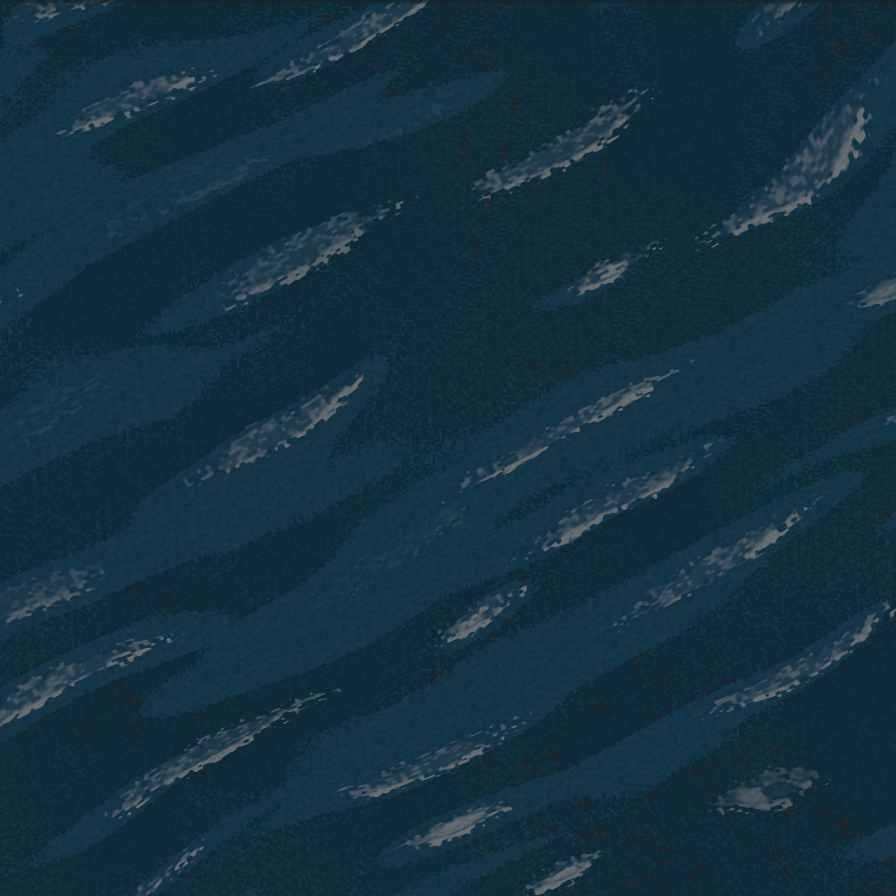
Write a WebGL 1 fragment shader that draws this texture.

```glsl
precision highp float;
// Dark night water: slanted, gently bent swell bands in two blues,
// with frayed lens-shaped glints scattered on a rotated grid.
// Each glint carries a pale lower rim and draws a band around it.
uniform vec2 u_resolution;

float hash(vec2 p) {
  return fract(sin(dot(p, vec2(127.1, 311.7))) * 43758.545);
}

float noise(vec2 p) {
  vec2 i = floor(p), f = fract(p);
  f = f * f * (3.0 - 2.0 * f);
  return mix(mix(hash(i), hash(i + vec2(1.0, 0.0)), f.x),
             mix(hash(i + vec2(0.0, 1.0)), hash(i + 1.0), f.x), f.y);
}

// Returns halo, body and pale highlight of the scattered glints.
vec3 glints(vec2 p, float grain, float patches) {
  vec2 cellSize = vec2(0.36, 0.13);
  vec2 home = floor(p / cellSize);
  vec3 sum = vec3(0.0);
  for (int j = -1; j <= 1; j++) {
    for (int i = -1; i <= 1; i++) {
      vec2 cell = home + vec2(float(i), float(j));
      vec2 jitter = vec2(hash(cell + 3.1), hash(cell + 17.7));
      vec2 d = p - (cell + 0.2 + 0.6 * jitter) * cellSize;
      float size = hash(cell + 41.3);
      float strength = smoothstep(0.05, 0.4, hash(cell + 71.9));
      vec2 halfSize = vec2(mix(0.035, 0.13, size), mix(0.011, 0.02, hash(cell + 93.2)));

      float halo = 1.0 - length(d / (halfSize * vec2(1.6, 1.0) + vec2(0.08, 0.022)));
      vec2 q = d / halfSize;
      float r = length(q);
      float body = smoothstep(0.0, 0.25, 1.0 - r + (grain - 0.5) * 0.8 + (patches - 0.5) * 0.5);

      // Long glints shine along the lower rim, short ones in the core.
      float rim = smoothstep(0.5, 0.75, r) * smoothstep(0.0, -0.35, q.y - 0.25 * q.x);
      float core = smoothstep(0.8, 0.3, r) * smoothstep(0.5, 0.2, size);
      float pale = max(rim, core) * smoothstep(0.25, 0.55, patches + (grain - 0.5) * 0.5);
      sum = max(sum, vec3(max(halo, 0.0), body * strength, body * pale * strength));
    }
  }
  return sum;
}

void main() {
  vec2 uv = gl_FragCoord.xy / min(u_resolution.x, u_resolution.y);

  // Axes along and across the swell, bent by slow noise.
  vec2 p = vec2(dot(uv, vec2(0.88, 0.47)), dot(uv, vec2(-0.47, 0.88)));
  p.y += 0.13 * (noise(uv * 2.8 + 5.0) - 0.5) + 0.016 * (noise(uv * 9.0) - 0.5);

  float grain = noise(p * vec2(170.0, 300.0));
  float fine = noise(uv * 380.0 + 11.0);
  float patches = noise(p * vec2(28.0, 70.0) + 8.0);
  vec3 glint = glints(p, grain, patches);

  // Narrow swell bands, tapering along their length
  float swell = 0.75 * noise(p * vec2(2.9, 16.0) + 31.0)
              + 0.25 * noise(p * vec2(7.0, 30.0) + 57.0);
  swell += 0.36 * smoothstep(0.0, 0.8, glint.x) + 0.04 * (fine - 0.5);
  float band = smoothstep(0.635, 0.675, swell);

  // Deep water with faint green patches and dark slanting flecks
  vec3 deep = mix(vec3(0.057, 0.168, 0.226), vec3(0.066, 0.188, 0.222),
                  smoothstep(0.5, 0.8, noise(uv * 7.0 + 2.0)) * fine);
  float fleckArea = smoothstep(0.45, 0.65, noise(uv * 5.0 + 23.0) + 0.15 * smoothstep(0.8, 1.0, uv.y));
  float fleck = smoothstep(0.70, 0.85, noise(p * vec2(110.0, 280.0) + 77.0)) * fleckArea;
  deep = mix(deep, vec3(0.115, 0.15, 0.165), 0.75 * fleck);

  // Woven blue speckle on the deep water, strongest near the bands
  vec3 blue = vec3(0.078, 0.208, 0.278);
  float weave = smoothstep(0.6, 0.85, fine) * smoothstep(0.4, 0.6, noise(uv * 13.0 + 40.0));
  deep = mix(deep, blue, weave * mix(0.35, 0.8, smoothstep(0.5, 0.63, swell)));

  vec3 color = mix(deep, blue + 0.02 * (grain - 0.5), band);
  color += 0.028 * (fine - 0.5);

  // Grey-blue glint bodies, then their pale rims and cores
  vec3 haze = mix(vec3(0.13, 0.235, 0.305), vec3(0.29, 0.35, 0.39),
                  smoothstep(0.42, 0.85, 0.65 * grain + 0.35 * patches));
  color = mix(color, haze, glint.y * (0.7 + 0.3 * grain));
  color = mix(color, vec3(0.43, 0.44, 0.45), glint.z * (0.7 + 0.3 * fine));

  // Thin dark line along the upper border
  float top = u_resolution.y / min(u_resolution.x, u_resolution.y) - uv.y;
  color = mix(color, vec3(0.08, 0.13, 0.15), 0.7 * smoothstep(0.006, 0.001, top));

  gl_FragColor = vec4(color, 1.0);
}
```
